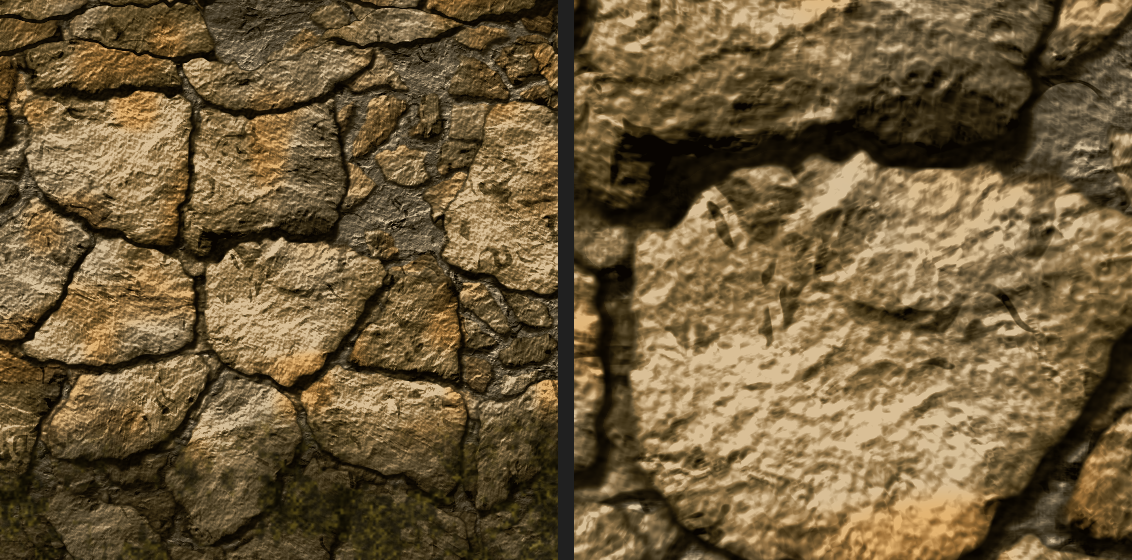
Left: the whole. Right: its middle third, enlarged.
Reproduce this texture procedurally as a WebGL 2 fragment shader.

```glsl
#version 300 es
precision highp float;
// Rubble wall of rough ochre stones in grey mortar, damp and mossy at the foot.
uniform vec2 u_resolution;
out vec4 fragColor;

struct Stone { float depth; vec2 outward; vec2 seed; };

vec2 hash2(vec2 p) {
  vec3 q = fract(p.xyx * vec3(.1031, .1030, .0973));
  q += dot(q, q.yzx + 33.33);
  return fract((q.xx + q.yz) * q.zy);
}

float noise(vec2 p) {
  vec2 i = floor(p), f = fract(p);
  f = f * f * (3. - 2. * f);
  return mix(mix(hash2(i).x, hash2(i + vec2(1, 0)).x, f.x),
             mix(hash2(i + vec2(0, 1)).x, hash2(i + vec2(1, 1)).x, f.x), f.y);
}

vec2 wobble(vec2 p) {
  return vec2(noise(p), noise(p + 41.7)) - .5;
}

vec2 stoneCentre(vec2 cell) {
  return cell + .06 + .88 * hash2(cell);
}

// Voronoi cell with worn corners: depth inside the stone and direction to its nearest side
Stone stoneAt(vec2 p, float gap, float missing) {
  vec2 home = floor(p), toHome = vec2(9);
  for (int j = -1; j <= 1; j++)
  for (int i = -1; i <= 1; i++) {
    vec2 cell = floor(p) + vec2(i, j), r = stoneCentre(cell) - p;
    if (dot(r, r) < dot(toHome, toHome)) { toHome = r; home = cell; }
  }
  float total = 1e-6;
  vec2 outward = vec2(0);
  for (int j = -2; j <= 2; j++)
  for (int i = -2; i <= 2; i++) {
    if (i == 0 && j == 0) continue;
    vec2 r = stoneCentre(home + vec2(i, j)) - p, side = normalize(r - toHome);
    float w = exp(-34. * dot(.5 * (r + toHome), side));
    total += w;
    outward += w * side;
  }
  vec2 seed = hash2(home + 17.3);
  float depth = -log(total) / 34. - gap * (.3 + 1.2 * seed.x);
  if (seed.y < missing) depth = -.2;
  return Stone(depth, outward / total, vec2(seed.x, fract(seed.y * 7.3)));
}

// Broken rock with ragged ledges, its strata turned by the seed
float relief(vec2 p, vec2 seed) {
  float a = 1.6 * seed.x - .5, amp = .5, h = 0.;
  vec2 q = mat2(cos(a), -sin(a), sin(a), cos(a)) * p * vec2(8, 11) + seed * 37.;
  q += .4 * wobble(q * .8);
  vec2 bed = q * vec2(.7, 1.1);
  for (int i = 0; i < 6; i++) {
    h += amp * (1. - abs(2. * noise(q) - 1.));
    q = mat2(1.7, 1.2, -1.2, 1.7) * q + 5.3;
    amp *= .61;
  }
  float ledge = 4. * noise(bed) + 1.6 * h;
  return h + .11 * (floor(ledge) + smoothstep(.75, 1., fract(ledge)));
}

float rockTone(vec2 p, vec2 seed, vec2 light) {
  float h = relief(p, seed);
  float lit = h - relief(p + light * .0034, seed);
  float pit = smoothstep(.64, .85, noise(p * vec2(46, 78) + 5. * wobble(p * 30.) + seed * 19.));
  pit *= smoothstep(.3, .65, noise(p * 15. + seed * 53.));
  return .3 * (h - 1.05) + 2.1 * clamp(lit, -.22, .22) - .34 * pit;
}

float grain(vec2 p) {
  return noise(p * 160.) + .8 * noise(p * 270. + 31.);
}

float rimTone(Stone s, vec2 light, float width) {
  float rim = 1. - smoothstep(0., width, s.depth);
  return rim * (.2 * dot(s.outward, light) - .05) - .2 * (1. - smoothstep(0., width * .2, s.depth));
}

// Courses grow thin and flat towards the top
vec2 courses(vec2 p) {
  return vec2(p.x * 4. + 2.6, p.y * 4.7 + 8. * max(p.y - .85, 0.) + 3.4);
}

vec3 ramp(float t) {
  vec3 c = mix(vec3(.03, .017, .002), vec3(.23, .175, .06), clamp(t / .27, 0., 1.));
  c = mix(c, vec3(.38, .31, .175), clamp((t - .27) / .21, 0., 1.));
  c = mix(c, vec3(.60, .475, .29), clamp((t - .48) / .2, 0., 1.));
  return mix(c, vec3(.85, .75, .59), clamp((t - .68) / .23, 0., 1.));
}

void main() {
  vec2 uv = gl_FragCoord.xy / u_resolution.y, light = normalize(vec2(-.45, .9));
  vec2 p = uv + .085 * wobble(uv * 5.) + .022 * wobble(uv * 21.) + .009 * wobble(uv * 70.);
  float damp = 1. - smoothstep(.15, .27, uv.y + .12 * (noise(uv * 8.) - .5));
  float gap = .045 + .05 * damp;

  // Large stones, small filling stones and the shadows both cast
  vec2 fill = vec2(10, 14), drop = light * .015;
  Stone big = stoneAt(courses(p), gap, .22);
  Stone small = stoneAt(p * fill, .09, .22);
  float bigShade = smoothstep(-.015, .02, stoneAt(courses(p + drop), gap, .22).depth);
  float smallShade = smoothstep(-.04, .04, stoneAt((p + drop * .5) * fill, .09, .22).depth);
  float bigCover = smoothstep(-.008, .008, big.depth);
  float smallCover = smoothstep(-.025, .025, small.depth);

  // Mortar, then filling, then the large faces
  float tone = (.5 + rockTone(uv * 1.5, vec2(.3), light)) * (1. - .75 * smallShade);
  float fillTone = .54 + .25 * (small.seed.y - .5) + rockTone(uv, small.seed, light) + rimTone(small, light, .2);
  tone = mix(tone, fillTone, smallCover);
  tone *= 1. - .85 * bigShade;
  tone *= 1. - .5 * smoothstep(-.04, 0., big.depth);
  float face = .64 + .16 * (big.seed.y - .5) + rockTone(uv, big.seed, light) + rimTone(big, light, .14);
  face += .2 * (noise(uv * 9. + big.seed * 11.) - .5);
  tone = mix(tone, face, bigCover);
  float grit = grain(uv) - grain(uv + light * .0032);
  tone += (.05 + .34 * clamp(tone, 0., .7)) * grit;
  tone *= 1. - .25 * smoothstep(.86, .97, uv.y);
  tone *= 1. - .42 * damp;

  // Grey mortar and weathered patches against warm stone
  vec3 colour = ramp(tone);
  float stony = max(bigCover, smallCover * .7);
  float grey = mix(.65, .4 * smoothstep(.45, .75, noise(uv * 7. + 13.)), stony);
  grey = max(grey, .3 * damp) * smoothstep(.05, .45, tone);
  colour = mix(colour, dot(colour, vec3(.3, .6, .1)) * vec3(1.09, 1., .83), grey);
  float rust = smoothstep(.5, .85, noise(uv * 11. + big.seed * 23.)) * stony * (1. - damp);
  colour *= mix(vec3(1), vec3(1.05, .94, .75), rust);

  // Moss specks in the damp zone
  float moss = damp * smoothstep(.4, .62, .55 * noise(uv * 12. + 4.) + .45 * noise(uv * 75.));
  float tuft = noise(uv * 190.) * noise(uv * 95. + 9.);
  colour = mix(colour, mix(vec3(.04, .035, .006), vec3(.42, .36, .1), tuft * 1.2), .75 * moss);
  fragColor = vec4(clamp(colour, 0., 1.), 1);
}
```
